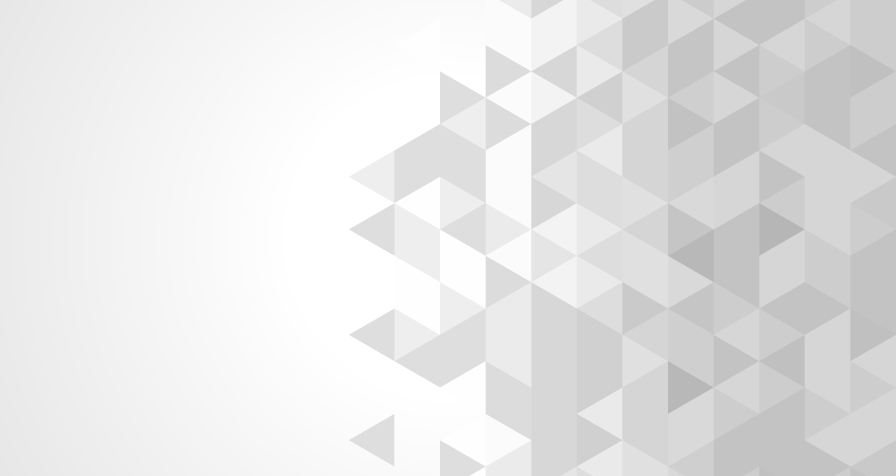
Give the GLSL for this background, as a Shadertoy shader.

```glsl
// A pale backdrop with a soft white glow, covered from the right by a mosaic
// of grey triangles. Columns are split into alternating left and right pointing
// cells; each cell takes a hashed shade that deepens towards the right.

float hash(vec2 cell) {
    return fract(sin(dot(cell, vec2(12.99, 78.23))) * 43758.5);
}

// Returns column, row (half an edge per row, from the top) and 1 if it points left.
vec3 triangleCell(vec2 p) {
    float u = (p.x - 0.7328) / 0.0958;
    float v = (0.9608 - p.y) / 0.05535;
    float column = floor(u);
    float row = 2.0 * floor((v + column) * 0.5 + 0.5) - column;
    float offset = v - row;
    if (abs(offset) < fract(u)) return vec3(column, row, 1.0);
    return vec3(column, row + (offset < 0.0 ? -1.0 : 1.0), 0.0);
}

// Ragged left border: sparse tips first, then a bulge, then full cover.
bool isCovered(vec3 cell) {
    float row = cell.y;
    if (cell.x < 0.0) return false;
    if (cell.x < 0.5) return cell.z > 0.5 && row > 5.0 && (row < 9.0 || mod(row, 4.0) < 0.5);
    if (cell.x < 1.5) return abs(row - 9.0) < 4.5 || abs(row - 1.0) < 0.5;
    if (cell.x < 2.5) return abs(row - 8.5) < 6.0 || row > 15.5;
    return true;
}

float triangleTone(vec3 cell) {
    float depth = smoothstep(2.0, 8.0, cell.x);

    // Three shades per column, with slow bands of lighter cells on the left
    float band = 0.2 * cos(0.7 * (cell.y - 4.0)) * (1.0 - depth);
    float level = floor(clamp(3.0 * (hash(cell.xy) + band), 0.0, 2.99)) * 0.5;
    if (cell.x < 0.5) level = max(level, 0.5);
    float tone = mix(mix(0.995, 0.87, level), mix(0.84, 0.765, level), depth);

    // Regular diagonal accents deep in the mosaic
    float diagonal = mod(2.0 * cell.y + cell.x, 10.0);
    if (cell.x > 6.5 && abs(diagonal - 5.0) < 0.5) tone -= 0.05;
    return tone;
}

float backdropTone(vec2 p) {
    return 1.0 - 0.13 * max(length(p - vec2(0.94, 0.5)) - 0.33, 0.0);
}

void mainImage(out vec4 fragColor, in vec2 fragCoord) {
    // Average a 3 by 3 grid of samples to smooth the triangle edges
    float tone = 0.0;
    for (int i = 0; i < 9; i++) {
        vec2 jitter = (vec2(i % 3, i / 3) - 1.0) / 3.0;
        vec2 p = (fragCoord + jitter) / iResolution.y;
        vec3 cell = triangleCell(p);
        tone += isCovered(cell) ? triangleTone(cell) : backdropTone(p);
    }
    fragColor = vec4(vec3(tone / 9.0), 1.0);
}
```
